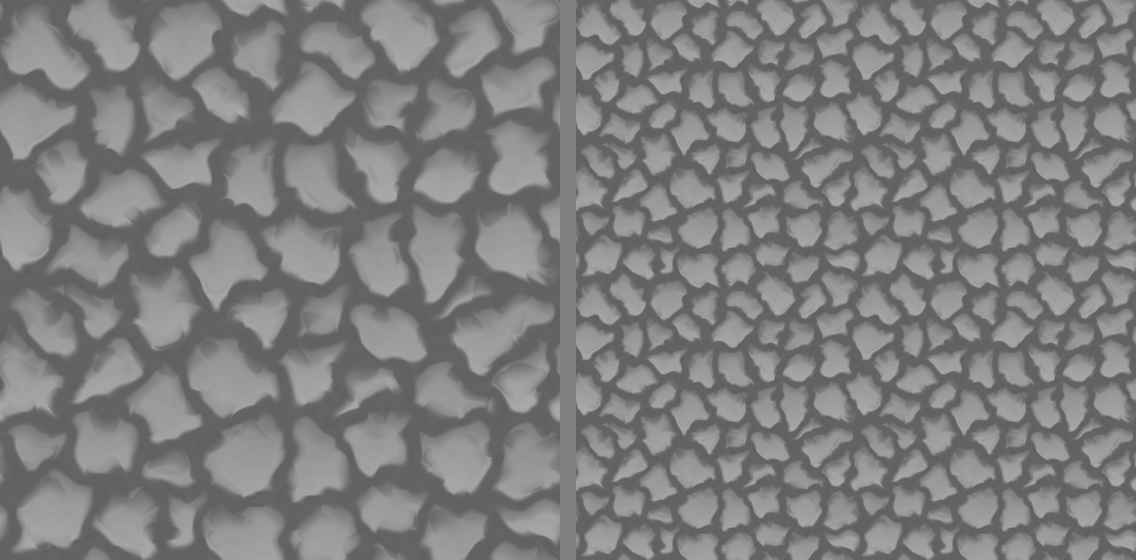
Left, the tile; right, the same tile 2 across and 2 down.
Write a WebGL 1 fragment shader that draws this texture.

```glsl
precision highp float;
// Tiling wall of rounded grey fieldstones with chipped rims, set in dark mortar.
uniform vec2 u_resolution;

const float TAU = 6.2831853;
const float STONES = 8.0;        // stone cells per side
const float CHIPS = 22.0;        // chip cells per side
const float JITTER = 0.8;        // scatter of the stone centres
const float SIZE_SPREAD = 0.26;  // difference between small and large stones
const float ROUNDING = 17.0;     // higher gives sharper corners
const float HALF_GAP = 0.083;    // half the joint width, in stone cells
const float EDGE_SOFT = 0.045;   // softness of the outline
const float CHIP_DEPTH = 0.035;  // how far chips bite into the outline
const float CHIP_SHADE = 0.05;   // how much chips darken the rim
const float MORTAR = 0.386;
const float RIM = 0.485;
const float FACE = 0.607;
const float FACE_SLOPE = 0.085;  // faces darken towards their tops

vec3 hash3(vec2 cell, float period) {
  vec2 c = mod(cell, period);
  vec3 s = vec3(dot(c, vec2(127.1, 311.7)), dot(c, vec2(269.5, 183.3)), dot(c, vec2(419.2, 371.9)));
  return fract(sin(s + 3.7) * 43758.5453);
}

// Layered sines with whole frequencies, so the result wraps.
vec2 waves(vec2 uv) {
  vec2 a = TAU * uv;
  vec2 broad = vec2(sin(9.0 * a.y + 4.0 * a.x + 2.0 * sin(3.0 * a.x)),
                    sin(10.0 * a.x - 3.0 * a.y + 2.0 * sin(2.0 * a.y)));
  vec2 fine = vec2(sin(19.0 * a.y - 11.0 * a.x + broad.y),
                   sin(17.0 * a.x + 13.0 * a.y + broad.x));
  return 0.065 * broad + 0.022 * fine;
}

// Centre of a stone cell in xy, size weight in z.
vec3 stoneSite(vec2 cell) {
  vec3 h = hash3(cell, STONES);
  return vec3(cell + 0.5 + JITTER * (h.xy - 0.5), SIZE_SPREAD * h.z);
}

// Scattered round patches with crisp borders.
float chipMask(vec2 p) {
  vec2 base = floor(p);
  float mask = 0.0;
  for (int j = -1; j <= 1; j++) {
    for (int i = -1; i <= 1; i++) {
      vec2 cell = base + vec2(float(i), float(j));
      vec3 h = hash3(cell + 5.0, CHIPS);
      float radius = 0.75 * h.z;
      float inside = 1.0 - smoothstep(radius - 0.14, radius, length(p - cell - h.xy));
      mask = max(mask, inside * step(0.48, h.z));
    }
  }
  return mask;
}

void main() {
  vec2 uv = gl_FragCoord.xy / u_resolution;
  vec2 warp = waves(uv);
  vec2 p = uv * STONES + warp;

  // Find the stone that owns this point, by weighted distance.
  vec2 base = floor(p);
  vec2 owner = base;
  float nearest = 100.0;
  for (int j = -2; j <= 2; j++) {
    for (int i = -2; i <= 2; i++) {
      vec2 cell = base + vec2(float(i), float(j));
      vec3 s = stoneSite(cell);
      float power = dot(p - s.xy, p - s.xy) - s.z;
      if (power < nearest) {
        nearest = power;
        owner = cell;
      }
    }
  }

  // Blend the distances to all its borders, and their directions.
  vec3 site = stoneSite(owner);
  float total = 0.0;
  float facing = 0.0;
  for (int j = -2; j <= 2; j++) {
    for (int i = -2; i <= 2; i++) {
      if (i == 0 && j == 0) continue;
      vec3 s = stoneSite(owner + vec2(float(i), float(j)));
      vec2 across = s.xy - site.xy;
      float gap = max(length(across), 0.05);
      float border = (dot(p - s.xy, p - s.xy) - s.z - nearest) / (2.0 * gap);
      float w = exp(-ROUNDING * border);
      total += w;
      facing += w * across.y / gap;
    }
  }
  facing /= max(total, 1e-9);
  float depth = -log(max(total, 1e-9)) / ROUNDING - HALF_GAP;

  // Chips nibble the outline and shade the rim.
  float chip = chipMask(uv * CHIPS + 2.5 * warp);
  depth -= CHIP_DEPTH * chip;
  float chipShade = CHIP_SHADE * chip * (1.0 - smoothstep(0.04, 0.2, depth));

  // Faces catch light from below; tops roll off slowly, lower rims sharply.
  vec2 local = p - site.xy;
  float mottle = sin(3.0 * local.x + 5.0 * local.y + 60.0 * warp.x) * sin(4.0 * local.x + 40.0 * warp.y);
  float face = FACE - FACE_SLOPE * clamp(local.y, -0.6, 0.7) + 0.006 * mottle;
  float rimWidth = mix(0.07, 0.27, smoothstep(-0.5, 0.9, facing));
  float stone = mix(RIM, face, smoothstep(-0.03, rimWidth, depth)) - chipShade;

  // Nearly flat mortar with a faint cloudiness.
  vec2 a = TAU * uv;
  float cloud = sin(13.0 * a.x + 7.0 * a.y + 30.0 * warp.y) * sin(11.0 * a.y - 5.0 * a.x + 30.0 * warp.x);
  float mortar = MORTAR + 0.008 * cloud;

  float grey = mix(mortar, stone, smoothstep(-EDGE_SOFT, EDGE_SOFT, depth));
  gl_FragColor = vec4(vec3(grey), 1.0);
}
```
